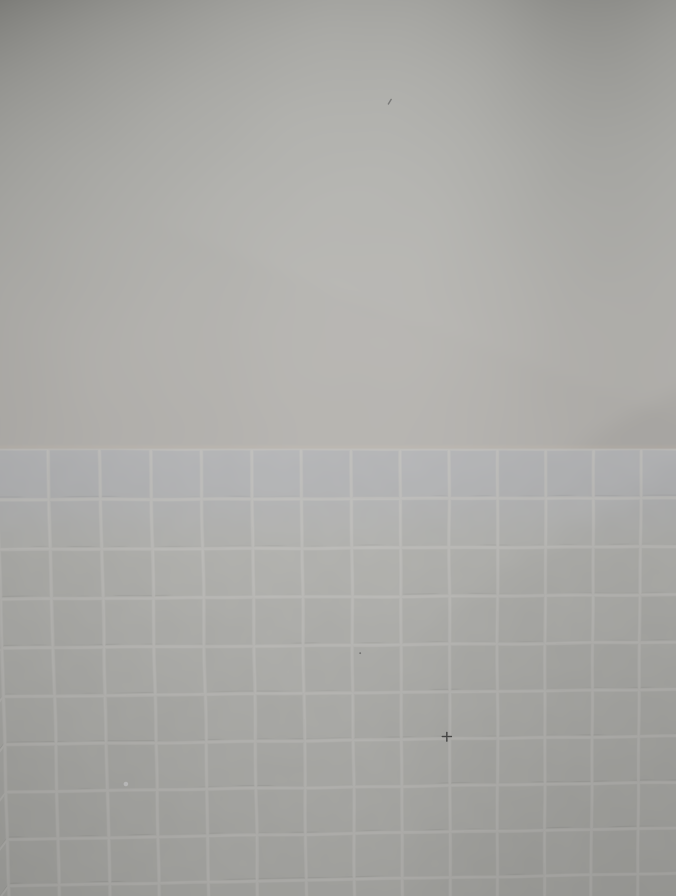
Write a Shadertoy shader that draws this texture.

```glsl
const float TILE_TOP = 0.501;
const vec2 TILE_SIZE = vec2(0.0552, 0.0568);

float hash(vec2 p) {
    return fract(sin(dot(p, vec2(127.1, 311.7))) * 43758.5);
}

vec2 gradientAt(vec2 cell) {
    float angle = 6.2832 * hash(cell);
    return vec2(cos(angle), sin(angle));
}

float gradientNoise(vec2 p) {
    vec2 i = floor(p), f = fract(p);
    vec2 s = f * f * f * (f * (f * 6.0 - 15.0) + 10.0);
    vec2 e = vec2(1.0, 0.0);
    float a = dot(gradientAt(i), f);
    float b = dot(gradientAt(i + e), f - e);
    float c = dot(gradientAt(i + e.yx), f - e.yx);
    float d = dot(gradientAt(i + 1.0), f - 1.0);
    return mix(mix(a, b, s.x), mix(c, d, s.x), s.y);
}

float segmentDistance(vec2 p, vec2 a, vec2 b) {
    vec2 ab = b - a;
    return length(p - a - ab * clamp(dot(p - a, ab) / dot(ab, ab), 0.0, 1.0));
}

float coverage(float dist, float halfWidth, float blur) {
    return 1.0 - smoothstep(halfWidth - blur, halfWidth + blur, dist);
}

// Painted plaster: soft light from the centre, dim upper corners
vec3 wallColor(vec2 p) {
    float light = 0.727;
    light -= 0.085 * exp(-p.y * 8.0);
    light -= (0.055 + 0.1 * exp(-p.y * 7.0)) * pow(max(1.0 - p.x / 0.38, 0.0), 1.5);
    light -= 0.06 * exp(-pow((p.x - 0.65) / 0.11, 2.0)) * exp(-p.y * 4.0);
    light -= 0.035 * smoothstep(0.42, 0.75, p.x);
    light -= 0.008 * smoothstep(0.36, 0.5, p.y);

    // Faint slanted shadows
    float slant = p.y - 0.235 - 0.37 * (p.x - 0.13);
    light -= 0.006 * smoothstep(-0.012, 0.012, slant) * smoothstep(0.1, 0.25, p.x);
    float corner = p.y - 0.49 + 0.5 * (p.x - 0.64);
    light -= 0.022 * smoothstep(-0.015, 0.025, corner) * smoothstep(0.6, 0.7, p.x);
    light += 0.003 * gradientNoise(p * 14.0);
    vec3 tint = mix(vec3(0.0, 0.0, -0.015), vec3(0.006, -0.002, -0.016), smoothstep(0.15, 0.5, p.y));
    return light + tint;
}

// Tile coordinates with the lean and foreshortening of the view
vec2 tileGrid(vec2 p) {
    float depth = (p.y - TILE_TOP) / (1.0 - TILE_TOP);
    float x = p.x - depth * (0.0134 - 0.027 * (p.x - 0.0534));
    float column = (x - 0.0534) / TILE_SIZE.x;
    column -= 0.0035 * column * (12.0 - column);

    // The adjoining wall turns down beyond the left corner
    float beyond = max(-1.0 - column, 0.0) * TILE_SIZE.x;
    float y = (p.y - TILE_TOP - 1.3 * beyond) * (1.0 + 0.04 * p.x);
    float row = y / TILE_SIZE.y;
    row += 0.0055 * row * row;
    return vec2(column, row);
}

vec3 tileColor(vec2 p, float px) {
    vec2 wobble = vec2(gradientNoise(p * 13.0), gradientNoise(p * 13.0 + 31.0));
    vec2 grid = tileGrid(p) + 0.02 * wobble;
    vec2 cell = floor(grid);
    vec2 offset = (fract(grid + 0.5) - 0.5) * TILE_SIZE;
    float depth = (p.y - TILE_TOP) / (1.0 - TILE_TOP);

    // Glaze: bright, slightly cool upper row, dimmer below
    float light = 0.718 - 0.098 * pow(max(depth, 0.0), 0.9);
    light -= 0.045 * pow(max(1.0 - p.x / 0.32, 0.0), 1.5);
    light -= 0.03 * smoothstep(0.4, 0.75, p.x);
    float shade = p.y - 0.64 + 0.6 * (p.x - 0.55);
    light -= 0.012 * smoothstep(-0.02, 0.03, shade) * smoothstep(0.4, 0.56, p.x);
    light += 0.009 * (hash(cell) - 0.5) + 0.005 * gradientNoise(p * 45.0);
    float cool = 1.0 - smoothstep(0.5, 2.2, grid.y);
    vec3 glaze = light + mix(vec3(0.001, 0.001, -0.012), vec3(-0.003, 0.0, 0.006), cool);

    // Grout, with a thin shadow under each horizontal joint
    float blur = max(px, 0.0012);
    vec2 joint = abs(offset);
    float grout = max(coverage(joint.x, 0.0017, blur), coverage(joint.y, 0.0018, blur));
    float shadow = coverage(abs(offset.y + 0.0031), 0.0005, blur);
    shadow *= smoothstep(-0.1, 0.3, gradientNoise(p * 28.0 + 7.0));
    glaze -= 0.035 * shadow;
    vec3 groutColor = light + vec3(0.045, 0.042, 0.031);
    return mix(glaze, groutColor, 0.9 * grout);
}

void mainImage(out vec4 fragColor, in vec2 fragCoord) {
    float px = 1.0 / iResolution.y;
    vec2 p = vec2(fragCoord.x, iResolution.y - fragCoord.y) * px;
    vec3 color = mix(wallColor(p), tileColor(p, px), smoothstep(-0.0015, 0.0015, p.y - TILE_TOP));

    // Warm bead where plaster meets tile
    float bead = coverage(abs(p.y - TILE_TOP + 0.002), 0.002, 0.002);
    color += bead * vec3(0.018, 0.009, 0.0);

    // Small scuffs and a crossed pencil mark
    float blur = max(0.6 * px, 0.0007);
    float scuff = segmentDistance(p, vec2(0.4335, 0.116), vec2(0.4365, 0.111));
    color = mix(color, vec3(0.36), 0.65 * coverage(scuff, 0.0008, blur));
    vec2 q = p - vec2(0.4987, 0.822);
    float crossMark = min(segmentDistance(q, vec2(-0.005, 0.0), vec2(0.005, 0.0)),
                          segmentDistance(q, vec2(0.0, -0.0045), vec2(0.0, 0.005)));
    color = mix(color, vec3(0.2), 0.85 * coverage(crossMark, 0.0008, blur));
    color = mix(color, vec3(0.35), 0.7 * coverage(length(p - vec2(0.402, 0.729)), 0.001, blur));
    color = mix(color, vec3(0.74), 0.8 * coverage(length(p - vec2(0.1405, 0.875)), 0.0025, blur));
    fragColor = vec4(color, 1.0);
}
```
